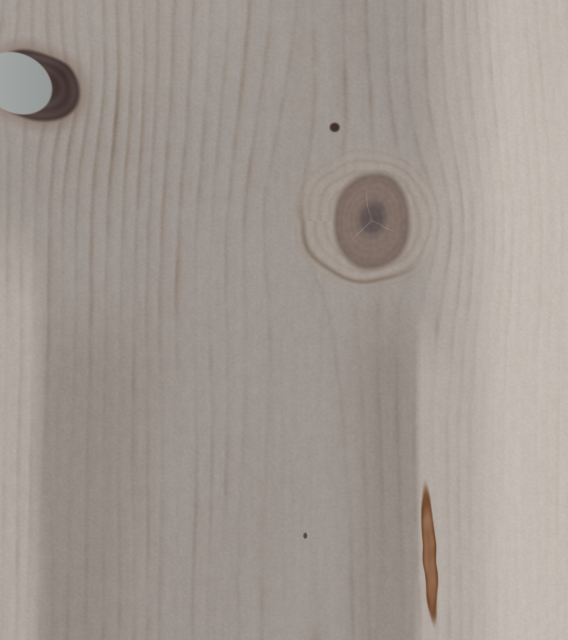
Write a WebGL 2 fragment shader that draws this texture.

```glsl
#version 300 es
precision highp float;
// A pale softwood board: vertical growth rings arch along the middle and bend
// around an oval knot and a knot hole. Rings are faint contours of one warped
// field; gradient noise adds drift, flecks and uneven light.
uniform vec2 u_resolution;
out vec4 fragColor;

vec2 hashGradient(vec2 cell) {
  vec3 h = fract(cell.xyx * vec3(0.1031, 0.1030, 0.0973));
  h += dot(h, h.yzx + 33.33);
  float angle = 6.2832 * fract((h.x + h.y) * h.z);
  return vec2(cos(angle), sin(angle));
}

float gradientNoise(vec2 p) {
  vec2 i = floor(p), f = fract(p), e = vec2(0.0, 1.0);
  vec2 w = f * f * f * (f * (f * 6.0 - 15.0) + 10.0);
  float bottom = mix(dot(hashGradient(i), f), dot(hashGradient(i + e.yx), f - e.yx), w.x);
  float top = mix(dot(hashGradient(i + e), f - e), dot(hashGradient(i + 1.0), f - 1.0), w.x);
  return 1.4 * mix(bottom, top, w.y);
}

vec2 rotate(vec2 p, float a) {
  return mat2(cos(a), sin(a), -sin(a), cos(a)) * p;
}

// Radius in units of an ellipse: 1.0 on its outline.
float ellipse(vec2 p, vec2 centre, vec2 radii, float tilt) {
  return length(rotate(p - centre, tilt) / radii);
}

float disc(float radius, float blur) {
  return 1.0 - smoothstep(1.0 - blur, 1.0 + blur, radius);
}

float band(float v, float centre, float width) {
  float d = (v - centre) / width;
  return exp(-d * d);
}

// Sideways shift of fibres flowing around an obstacle.
float deflect(vec2 d, float size) {
  return -d.x * size * size / (dot(d, d) + 0.35 * size * size);
}

void main() {
  vec2 p = gl_FragCoord.xy / u_resolution.y;
  vec2 knotCentre = vec2(0.581, 0.655);
  vec2 k = p - knotCentre;
  float drift = gradientNoise(p * vec2(7.0, 2.5));
  float wobble = gradientNoise(p * 16.0 + 5.0);
  float knot = length(k / vec2(0.060, 0.076)) + 0.06 * wobble;

  // Uneven light: bright right side, shaded middle, bright strip at lower left
  float lower = 1.0 - smoothstep(0.38, 0.62, p.y);
  float light = 0.48 * smoothstep(0.63, 0.72, p.x) + 0.52 * smoothstep(0.71, 0.80, p.x);
  light = max(light, 0.55 * lower * smoothstep(0.643, 0.662, p.x));
  light = max(light, 0.55 * (1.0 - smoothstep(0.04, 0.08, p.x)) * (1.0 - smoothstep(0.5, 0.72, p.y)));
  light += 0.16 * smoothstep(0.75, 1.0, p.y) * (1.0 - smoothstep(0.3, 0.5, p.x));
  light -= 0.10 * smoothstep(0.7, 1.0, p.y) * smoothstep(0.7, 0.85, p.x);
  float shade = lower * (band(p.x, 0.13, 0.12) + band(p.x, 0.60, 0.06)) + 0.35 * drift;
  vec3 color = mix(vec3(0.618, 0.586, 0.563), vec3(0.582, 0.543, 0.520), clamp(shade, 0.0, 1.0));
  color = mix(color, vec3(0.762, 0.730, 0.698), clamp(light, 0.0, 1.0));

  // Growth rings: wide arches in the middle, straighter and closer at the sides
  float u = p.x + deflect(k, 0.075) + deflect(p - vec2(0.04, 0.865), 0.04);
  u += 0.008 * drift + 0.001 * wobble;
  float fromPith = sqrt(pow(u - 0.48, 2.0) + 0.0002);
  float phase = 48.0 * fromPith * fromPith / (fromPith + 0.12) + 1.15 * p.y + 0.64;
  phase += 16.0 * max(u - 0.68, 0.0) + 0.25 * gradientNoise(vec2(u * 14.0, p.y));
  float ringsPerUnit = length(vec2(dFdx(phase), dFdy(phase))) * u_resolution.y;
  float ring = fract(phase);
  float line = band((ring - 0.8) / max(ringsPerUnit, 5.0), 0.0, 0.0038);
  float late = 0.25 * smoothstep(0.1, 0.8, ring) * (1.0 - smoothstep(0.8, 1.0, ring)) + 0.6 * line;
  float strength = 0.62 + 0.8 * gradientNoise(vec2(floor(phase) * 1.7 + 0.5, p.y * 3.0));
  strength *= 1.0 + 0.7 * gradientNoise(vec2(u * 40.0, p.y * 22.0));
  strength *= 1.0 - 0.3 * lower - 0.4 * smoothstep(0.68, 0.8, p.x);
  strength += 1.1 * band(length((p - vec2(0.14, 0.79)) / vec2(0.11, 0.13)), 0.0, 1.0);
  strength = max(strength, 0.1) * smoothstep(1.1, 1.9, knot);
  color -= late * strength * vec3(0.048, 0.056, 0.065);

  // Fibre streaks, soft mottling and short slanted flecks
  color += 0.009 * gradientNoise(p * vec2(130.0, 6.0));
  color += 0.010 * gradientNoise(p * vec2(75.0, 50.0));
  color += 0.013 * gradientNoise(rotate(p, 0.6) * vec2(150.0, 220.0));
  color += 0.009 * gradientNoise(p * 310.0);

  // Closed rings hugging the knot, heaviest at its lower left
  float around = atan(k.y, k.x);
  float shell = ellipse(p, knotCentre + vec2(-0.008, 0.003), vec2(0.064, 0.062), 0.2) + 0.11 * wobble;
  float halo = smoothstep(0.95, 1.1, knot) * (1.0 - smoothstep(1.4, 2.0, shell));
  color += halo * vec3(0.016, 0.010, 0.002);
  float shellLine = pow(0.5 + 0.5 * sin(shell * 26.0 + 0.5 * around), 2.0);
  color -= halo * shellLine * (0.75 + 0.5 * drift) * vec3(0.036, 0.044, 0.052);
  float arc = band(shell, 1.60, 0.06) * smoothstep(-0.1, 0.9, cos(around + 2.1));
  color = mix(color, vec3(0.46, 0.39, 0.33), 0.6 * arc);

  // Knot face with fine rings, dark heart and pale radial cracks
  vec3 face = mix(vec3(0.49, 0.425, 0.39), vec3(0.45, 0.385, 0.35), smoothstep(0.7, 1.0, knot));
  float heart = ellipse(p, vec2(0.584, 0.655), vec2(0.027, 0.034), 0.0) + 0.3 * wobble;
  face = mix(face, vec3(0.33, 0.285, 0.29), 0.9 * (1.0 - smoothstep(0.3, 1.15, heart)));
  face += 0.006 * sin(knot * 45.0) + 0.02 * gradientNoise(p * 110.0);
  float crack = band(abs(sin(around * 1.5 + 0.5 + wobble * 0.4)) * length(k), 0.0, 0.0016);
  face += 0.08 * crack * (1.0 - smoothstep(0.4, 0.8, knot));
  color = mix(color, face, 0.92 * disc(knot, 0.10));

  // Knot hole: stained rim, dark wall, pale backdrop
  float wall = ellipse(p, vec2(0.053, 0.866), vec2(0.073, 0.053), 0.3) + 0.07 * wobble;
  float gap = ellipse(p, vec2(0.026, 0.870), vec2(0.058, 0.046), 0.5);
  color = mix(color, vec3(0.50, 0.42, 0.37), 0.55 * (1.0 - smoothstep(0.9, 1.45, wall)));
  vec3 bark = vec3(0.30, 0.245, 0.235) + 0.02 * sin(wall * 24.0) + 0.05 * wobble;
  color = mix(color, bark, disc(wall, 0.07));
  color = mix(color, vec3(0.63, 0.645, 0.64) - 0.6 * p.x, disc(gap, 0.04));

  // Pin knots and a narrow resin pocket
  float pin = ellipse(p, vec2(0.523, 0.801), vec2(0.0075, 0.007), 0.0);
  color = mix(color, vec3(0.25, 0.19, 0.17), disc(pin, 0.35));
  pin = ellipse(p, vec2(0.477, 0.163), vec2(0.003, 0.0045), 0.0);
  color = mix(color, vec3(0.30, 0.25, 0.23), 0.9 * disc(pin, 0.4));
  float edge = 0.002 * gradientNoise(vec2(p.y * 30.0, 0.5));
  float pocket = ellipse(p, vec2(0.671 + edge, 0.134), vec2(0.0105, 0.105), -0.06);
  vec3 resin = vec3(0.55, 0.40, 0.30) - 0.12 * smoothstep(0.5, 1.0, pocket);
  color = mix(color, resin + 0.05 * gradientNoise(p * vec2(90.0, 40.0)), disc(pocket, 0.14));

  fragColor = vec4(color, 1.0);
}
```
